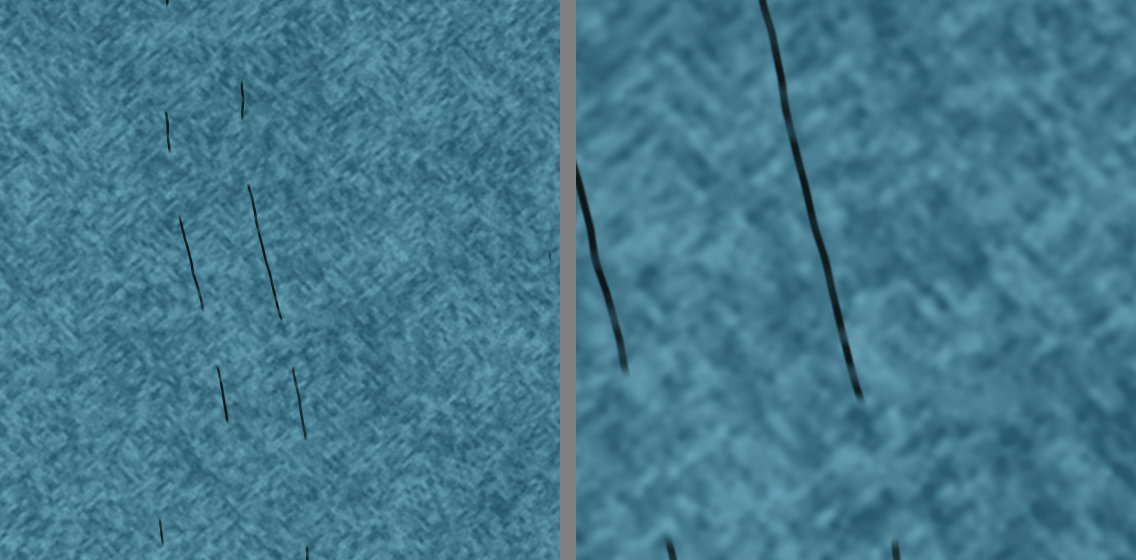
Left: the whole. Right: its middle third, enlarged.
Reproduce this texture procedurally as a Shadertoy shader.

```glsl
const vec3 MEAN_BLUE = vec3(0.272, 0.483, 0.563);
const vec3 BLUE_SPREAD = vec3(0.045, 0.051, 0.050);
const vec3 CRACK_BLACK = vec3(0.05, 0.09, 0.10);

float hash(vec2 cell) {
    return fract(sin(dot(cell, vec2(12.9898, 78.233))) * 43758.5453);
}

// Value noise, scaled to zero mean and about unit deviation
float noise(vec2 p) {
    vec2 cell = floor(p);
    vec2 f = fract(p);
    f = f * f * (3.0 - 2.0 * f);
    float low = mix(hash(cell), hash(cell + vec2(1, 0)), f.x);
    float high = mix(hash(cell + vec2(0, 1)), hash(cell + vec2(1, 1)), f.x);
    return (mix(low, high, f.y) - 0.5) * 4.66;
}

// Noise stretched into short strokes along one direction
float strokes(vec2 p, float angle, vec2 cells, float seed) {
    float c = cos(angle), s = sin(angle);
    vec2 along = vec2(c * p.x + s * p.y, c * p.y - s * p.x);
    return noise(along * cells + seed);
}

// Patches of crossing strokes over broad clouds and fine grain
float fabric(vec2 p) {
    float turn = 0.785 + 0.7 * noise(p * 24.0 + 5.3);
    float crossing = cos(turn) * strokes(p, 0.70, vec2(60, 140), 17.0)
                   + sin(turn) * strokes(p, -0.80, vec2(62, 135), 43.0);
    float grain = strokes(p, 0.3, vec2(170), 71.0);
    float clouds = 0.7 * noise(p * 6.0 + 2.7) + 0.7 * noise(p * 15.0 + 9.1);
    return 0.87 * crossing + 0.38 * grain + 0.28 * clouds;
}

// Horizontal course of a crack, drifting right as it descends
float crackPath(float start, float depth) {
    return start + 0.115 * smoothstep(0.2, 0.85, depth);
}

// Thin upright dash with tapered ends
float dash(vec2 offset, float halfLength, float halfWidth, float soft) {
    float side = 1.0 - smoothstep(halfWidth - soft, halfWidth + soft, abs(offset.x));
    float ends = 1.0 - smoothstep(halfLength - 0.008, halfLength + 0.004, abs(offset.y));
    return side * ends;
}

// Broken dashes along one path, longest near mid-height
float crackTrack(vec2 p, float start, float first, float spacing, float size, float soft) {
    float depth = 1.0 - p.y;
    float x = p.x - crackPath(start, depth) + 0.0006 * noise(vec2(depth * 45.0, start * 90.0));
    float ink = 0.0;
    for (int i = 0; i < 4; i++) {
        float centre = first + spacing * float(i);
        float d = (centre - 0.5) / 0.25;
        float halfLength = 0.012 + size * exp(-d * d);
        ink = max(ink, dash(vec2(x, depth - centre), halfLength, 0.0022, soft));
    }
    return ink;
}

// Faint pale band beside a crack path
float paleBand(vec2 p, float start) {
    float x = (p.x - crackPath(start, 1.0 - p.y)) / 0.02;
    return exp(-x * x);
}

void mainImage(out vec4 fragColor, in vec2 fragCoord) {
    vec2 uv = fragCoord / iResolution.xy;
    float soft = max(0.0012, 0.7 / iResolution.y);
    float leftStart = 0.298, rightStart = 0.433;

    // Blue woven ground
    float tone = fabric(uv) + 0.3 * (paleBand(uv, leftStart) + paleBand(uv, rightStart));
    vec3 color = MEAN_BLUE + BLUE_SPREAD * clamp(tone, -2.6, 2.6);

    // Two long broken cracks
    float ink = crackTrack(uv, leftStart, 0.0, 0.235, 0.075, soft);
    ink = max(ink, crackTrack(uv, rightStart, 0.18, 0.27, 0.115, soft));

    // Small stray marks
    for (int i = 0; i < 2; i++) {
        float k = float(i);
        vec2 offset = uv - vec2(0.288 + 0.694 * k, 0.05 + 0.493 * k);
        offset.x += 0.12 * offset.y;
        ink = max(ink, dash(offset, 0.024 - 0.014 * k, 0.002, soft) * (1.0 - 0.4 * k));
    }

    // Uneven darkness along the cracks
    float wear = clamp(0.85 + 0.15 * noise(vec2(uv.x * 20.0, uv.y * 90.0)), 0.45, 1.0);
    fragColor = vec4(mix(color, CRACK_BLACK, ink * wear), 1.0);
}
```
